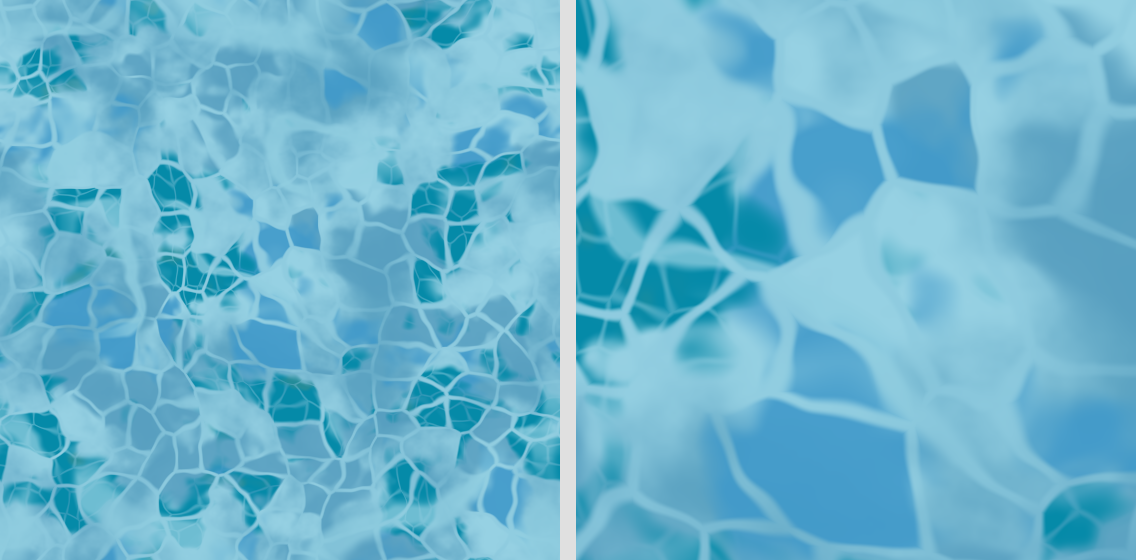
Left, the full canvas; right, a detail of the centre.
Reproduce this texture procedurally as a WebGL 2 fragment shader.

```glsl
#version 300 es
precision highp float;

uniform vec2 u_resolution;
out vec4 fragColor;

float hash(vec2 p) {
    return fract(sin(dot(p, vec2(127.1, 311.7))) * 43758.5453);
}

// Value noise that wraps after a whole number of cells
float wrapNoise(vec2 p, float period, float seed) {
    vec2 cell = floor(p);
    vec2 f = fract(p);
    f = f * f * (3.0 - 2.0 * f);
    vec2 lo = mod(cell, period) + seed;
    vec2 hi = mod(cell + 1.0, period) + seed;
    return mix(mix(hash(lo), hash(vec2(hi.x, lo.y)), f.x),
               mix(hash(vec2(lo.x, hi.y)), hash(hi), f.x), f.y);
}

float fbm(vec2 uv, float period, float seed) {
    float sum = 0.0;
    float weight = 0.533;
    for (int i = 0; i < 4; i++) {
        sum += weight * wrapNoise(uv * period, period, seed);
        period *= 2.0;
        weight *= 0.5;
        seed += 17.0;
    }
    return sum;
}

// Wrapped cells: x = gap between the two nearest points, y = cell value
vec2 cells(vec2 uv, float period, float seed) {
    vec2 p = uv * period;
    vec2 base = floor(p);
    float nearest = 9.0;
    float second = 9.0;
    float value = 0.0;
    for (int y = -1; y <= 1; y++) {
        for (int x = -1; x <= 1; x++) {
            vec2 cell = base + vec2(x, y);
            vec2 id = mod(cell, period) + seed;
            vec2 point = cell + 0.1 + 0.8 * vec2(hash(id), hash(id + 71.0));
            float d = distance(p, point);
            if (d < nearest) {
                second = nearest;
                nearest = d;
                value = hash(id + 133.0);
            } else {
                second = min(second, d);
            }
        }
    }
    return vec2(second - nearest, value);
}

// Pale streak along the middle contour of a smooth noise
float streak(vec2 uv, float period, float seed, float width) {
    float n = wrapNoise(uv * period, period, seed);
    float presence = smoothstep(0.42, 0.62, fbm(uv, 4.0, seed + 9.0));
    return presence * (1.0 - smoothstep(width * 0.3, width, abs(n - 0.5)));
}

void main() {
    vec2 uv = gl_FragCoord.xy / u_resolution;

    // Bend the plane so that cells become flowing shapes
    vec2 bend = vec2(fbm(uv, 5.0, 3.0), fbm(uv, 5.0, 211.0)) - 0.5;
    vec2 flow = uv + 0.13 * bend;

    vec2 web = cells(flow, 15.0, 5.0);
    vec2 fineWeb = cells(flow + 0.03 * bend.yx, 27.0, 47.0);
    float inside = smoothstep(0.02, 0.17, web.x);
    float fineInside = mix(0.55, 1.0, smoothstep(0.0, 0.18, fineWeb.x));

    // Cloudy water
    float cloud = fbm(flow, 9.0, 29.0) + 0.25 * (fbm(uv, 30.0, 83.0) - 0.5);
    vec3 color = mix(vec3(0.36, 0.64, 0.76), vec3(0.59, 0.82, 0.89),
                     smoothstep(0.2, 0.78, cloud));

    // Slate, blue and teal pools, broken up by the web
    float slate = fbm(flow, 7.0, 101.0) + 0.25 * (fract(web.y * 7.0) - 0.5);
    color = mix(color, vec3(0.34, 0.62, 0.75),
                0.85 * inside * smoothstep(0.54, 0.64, slate));

    float blue = fbm(flow, 8.0, 157.0) + 0.25 * (fract(web.y * 13.0) - 0.5);
    color = mix(color, vec3(0.25, 0.60, 0.79),
                0.9 * inside * smoothstep(0.58, 0.72, blue));

    float teal = fbm(flow, 8.0, 251.0) + 0.3 * (web.y - 0.5);
    float moss = smoothstep(0.66, 0.78, fbm(uv, 11.0, 307.0));
    vec3 deep = mix(vec3(0.02, 0.54, 0.66), vec3(0.14, 0.55, 0.60), moss);
    color = mix(color, deep, inside * fineInside * smoothstep(0.57, 0.68, teal));

    // Pale veins and long light streaks
    float glow = smoothstep(0.35, 0.65, fbm(uv, 6.0, 359.0));
    float vein = 1.0 - smoothstep(0.03, 0.16, web.x);
    color = mix(color, vec3(0.55, 0.79, 0.87), vein * (0.15 + 0.6 * glow));

    float light = max(streak(flow, 4.0, 401.0, 0.07), streak(flow, 7.0, 449.0, 0.08));
    color = mix(color, vec3(0.57, 0.81, 0.88), 0.75 * light);

    fragColor = vec4(color, 1.0);
}
```
